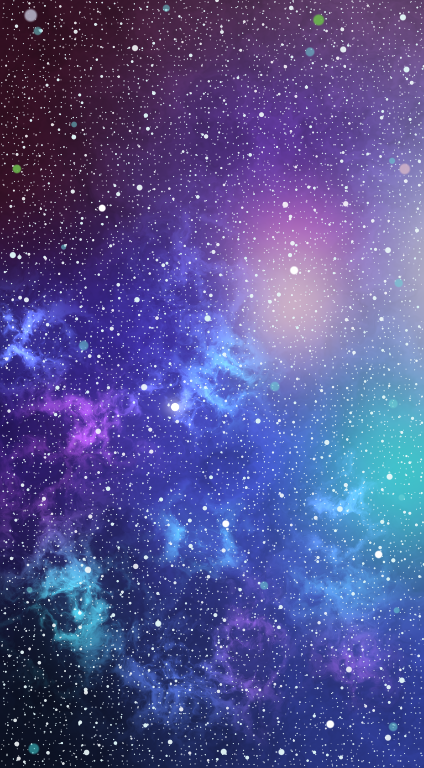
Write a WebGL 1 fragment shader that draws this texture.

```glsl
precision highp float;
// Starry nebula: dark maroon to indigo sky, soft pink and teal glows, wispy clouds, scattered stars.
uniform vec2 u_resolution;
const vec3 MAROON = vec3(0.20, 0.06, 0.13);
const vec3 MAUVE = vec3(0.37, 0.25, 0.42);
const vec3 VIOLET = vec3(0.35, 0.18, 0.60);
const vec3 INDIGO = vec3(0.23, 0.14, 0.62);
const vec3 BLUE = vec3(0.24, 0.28, 0.78);
const vec3 PERIWINKLE = vec3(0.44, 0.47, 0.76);
const vec3 NAVY = vec3(0.17, 0.22, 0.54);
const vec3 NIGHT = vec3(0.04, 0.06, 0.12);
const vec3 MAGENTA = vec3(0.68, 0.28, 0.74);
const vec3 ROSE = vec3(0.80, 0.69, 0.78);
const vec3 SILVER = vec3(0.70, 0.69, 0.77);
const vec3 TEAL = vec3(0.24, 0.77, 0.79);
const vec3 ICE = vec3(0.36, 0.52, 1.00);
const vec3 GREEN = vec3(0.42, 0.72, 0.30);
const float WARP = 0.035;         // bending of the cloud edges
const float STAR_CELL = 0.0068;   // cell of the finest star layer
const float STAR_RADIUS = 0.0007; // radius of the finest stars

vec2 hash2(vec2 p) {
  vec2 q = vec2(dot(p, vec2(127.1, 311.7)), dot(p, vec2(269.5, 183.3)));
  return fract(sin(q) * 43758.5);
}
float gradientNoise(vec2 p) {
  vec2 i = floor(p), f = fract(p), e = vec2(1.0, 0.0);
  vec2 u = f * f * f * (f * (f * 6.0 - 15.0) + 10.0);
  float a = dot(hash2(i) * 2.0 - 1.0, f);
  float b = dot(hash2(i + e) * 2.0 - 1.0, f - e);
  float c = dot(hash2(i + e.yx) * 2.0 - 1.0, f - e.yx);
  float d = dot(hash2(i + 1.0) * 2.0 - 1.0, f - 1.0);
  return mix(mix(a, b, u.x), mix(c, d, u.x), u.y);
}
// x: smooth haze around zero, y: bright filaments along the zero crossings
vec2 turbulence(vec2 p) {
  vec2 sum = vec2(0.0);
  float amp = 0.5;
  for (int i = 0; i < 5; i++) {
    float n = gradientNoise(p);
    sum += amp * vec2(n, 1.0 - min(abs(n) * 2.8, 1.0));
    p = mat2(1.6, 1.2, -1.2, 1.6) * p + 3.7;
    amp *= 0.62;
  }
  return sum;
}
float glow(vec2 p, float x, float y, float rx, float ry) {
  vec2 d = (p - vec2(x, y)) / vec2(rx, ry);
  return exp(-dot(d, d));
}
float disc(vec2 p, float x, float y, float radius) {
  float edge = max(0.6 / u_resolution.y, 0.25 * radius);
  return 1.0 - smoothstep(radius - edge, radius + edge, length(p - vec2(x, y)));
}
vec3 sky(vec2 p) {
  vec3 left = mix(NIGHT, INDIGO * 0.6, smoothstep(0.05, 0.45, p.y));
  left = mix(left, MAROON, smoothstep(0.54, 0.76, p.y));
  vec3 right = mix(NAVY, PERIWINKLE, smoothstep(0.10, 0.48, p.y));
  right = mix(right, MAUVE, smoothstep(0.72, 1.0, p.y));
  vec3 col = mix(left, right, smoothstep(0.02, 0.52, p.x));
  col = mix(col, VIOLET, 0.8 * glow(p, 0.36, 0.81, 0.16, 0.11));
  col = mix(col, INDIGO, 0.8 * glow(p, 0.22, 0.56, 0.15, 0.16));
  return mix(col, BLUE, 0.85 * glow(p, 0.34, 0.38, 0.16, 0.18));
}
vec3 softGlows(vec3 col, vec2 p) {
  col = mix(col, TEAL, 0.97 * glow(p, 0.53, 0.39, 0.125, 0.13));
  col = mix(col, SILVER, 0.95 * glow(p, 0.58, 0.65, 0.09, 0.14));
  col = mix(col, MAGENTA, 0.8 * glow(p, 0.385, 0.69, 0.085, 0.07));
  return mix(col, ROSE, 0.98 * glow(p, 0.382, 0.605, 0.08, 0.095));
}
vec3 clouds(vec2 p) {
  vec3 ice = ICE * (1.5 * glow(p, 0.03, 0.56, 0.06, 0.05) + glow(p, 0.225, 0.476, 0.06, 0.035)
    + 0.4 * glow(p, 0.25, 0.62, 0.07, 0.10) + 0.9 * glow(p, 0.445, 0.33, 0.045, 0.055)
    + 0.7 * glow(p, 0.23, 0.12, 0.08, 0.07));
  vec3 teal = TEAL * (0.9 * glow(p, 0.295, 0.51, 0.045, 0.05) + 1.1 * glow(p, 0.262, 0.30, 0.045, 0.04)
    + 1.1 * glow(p, 0.09, 0.215, 0.065, 0.075) + 0.4 * glow(p, 0.44, 0.23, 0.06, 0.05));
  vec3 pink = MAGENTA * (glow(p, 0.11, 0.45, 0.07, 0.045) + 0.5 * glow(p, 0.05, 0.34, 0.07, 0.08)
    + 0.7 * glow(p, 0.325, 0.16, 0.04, 0.08) + 0.6 * glow(p, 0.46, 0.14, 0.045, 0.045));
  return ice + teal + pink;
}
// Each layer is coarser and has larger stars; the last one holds dim teal discs
vec3 scatterStars(vec3 col, vec2 p) {
  float cell = STAR_CELL, radius = STAR_RADIUS;
  for (int i = 0; i < 6; i++) {
    vec2 q = p / cell + 17.0 * float(i), id = floor(q);
    vec2 h = hash2(id), k = hash2(id + 41.3);
    vec2 offset = (fract(q) - 0.2 - 0.6 * h) * cell;
    float star = disc(offset, 0.0, 0.0, radius * mix(0.65, 1.25, k.x));
    vec3 tint = mix(vec3(1.0), TEAL, i == 5 ? 0.75 : 0.2 * k.y);
    float strength = i == 5 ? 0.55 : mix(i < 2 ? 0.45 : 0.85, 1.0, k.y);
    col = mix(col, tint, star * strength * step(fract(h.x * 7.0 + k.y), 0.55));
    cell *= 1.85;
    radius *= 1.48;
  }
  return col;
}
vec3 brightStars(vec3 col, vec2 p) {
  col = mix(col, SILVER, 0.9 * disc(p, 0.040, 0.980, 0.0080));
  col = mix(col, GREEN, 0.9 * max(disc(p, 0.415, 0.974, 0.007), disc(p, 0.022, 0.78, 0.0055)));
  col = mix(col, ROSE, 0.9 * disc(p, 0.527, 0.780, 0.0068));
  col = mix(col, TEAL, 0.6 * disc(p, 0.044, 0.025, 0.0068));
  float white = disc(p, 0.383, 0.648, 0.0052) + disc(p, 0.228, 0.470, 0.0050)
    + disc(p, 0.493, 0.278, 0.0048) + disc(p, 0.430, 0.057, 0.0050)
    + disc(p, 0.133, 0.729, 0.0045) + disc(p, 0.294, 0.318, 0.0045);
  return mix(col, vec3(1.0), min(white + 0.4 * glow(p, 0.228, 0.470, 0.014, 0.012), 1.0));
}
void main() {
  vec2 p = gl_FragCoord.xy / u_resolution.y;
  vec2 bend = vec2(turbulence(p * 11.0).x, turbulence(p * 11.0 + 31.0).x);
  float haze = turbulence(p * 8.0 + bend + 11.0).x;
  float wisps = smoothstep(0.5, 1.15, turbulence((p + WARP * bend) * 17.0).y + 0.6 * haze);
  vec3 col = sky(p + WARP * bend) * (1.0 + 0.65 * haze);
  col = softGlows(col, p + 0.3 * WARP * bend);
  vec3 light = clouds(p + WARP * bend) * (0.12 + 0.85 * wisps);
  col += light * (1.0 - 0.55 * col);
  col = brightStars(scatterStars(col, p), p);
  gl_FragColor = vec4(clamp(col, 0.0, 1.0), 1.0);
}
```
